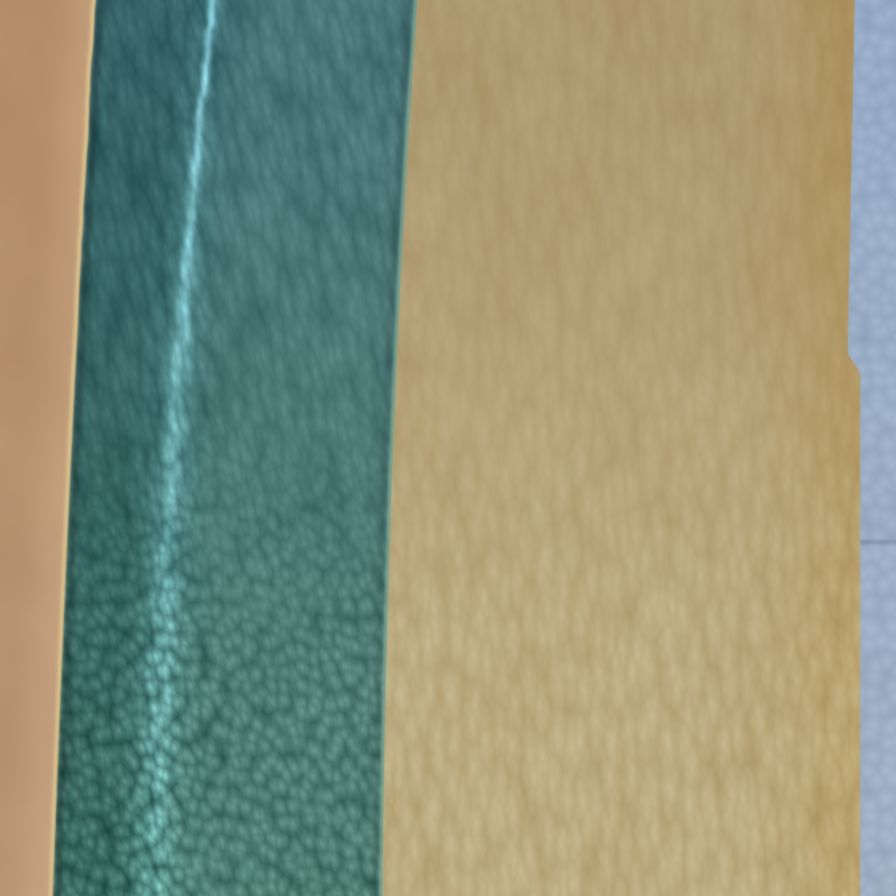
Give the GLSL for this texture, as a WebGL 1 fragment shader.

```glsl
precision highp float;
// Draws upright bands of tan, glossy teal, grainy sand and pale blue with curved seams.

uniform vec2 u_resolution;

const float SOFT = 0.0018;

vec2 hash2(vec2 cell) {
  vec2 k = vec2(dot(cell, vec2(127.1, 311.7)), dot(cell, vec2(269.5, 183.3)));
  return fract(sin(k) * 43758.545);
}

// Distance to the nearest scattered point, recentred around zero.
float cellular(vec2 p) {
  vec2 base = floor(p);
  vec2 local = p - base;
  float nearest = 4.0;
  for (int j = -1; j <= 1; j++) {
    for (int i = -1; i <= 1; i++) {
      vec2 offset = vec2(float(i), float(j));
      vec2 d = offset + hash2(base + offset) - local;
      nearest = min(nearest, dot(d, d));
    }
  }
  return 0.45 - sqrt(nearest);
}

// Broad, cloudy variation made of layered sines.
float clouds(vec2 p) {
  float sum = 0.0;
  float gain = 0.5;
  for (int i = 0; i < 4; i++) {
    sum += gain * sin(p.x + 1.3 * sin(p.y)) * cos(p.y + 0.7 * sin(p.x));
    p = mat2(1.5, 1.1, -1.1, 1.5) * p + 2.3;
    gain *= 0.6;
  }
  return sum;
}

// Long slanted streaks high up give way to compact speckles below.
float grain(vec2 uv, float density, float slant) {
  vec2 leaning = vec2(uv.x + slant * uv.y, uv.y);
  float streaks = cellular(leaning * density * vec2(1.0, 0.28));
  float speckles = cellular(leaning * density * vec2(0.95, 0.8) + 17.0);
  float fine = cellular(leaning * density * vec2(1.9, 0.9) + 41.0);
  return mix(speckles, streaks, smoothstep(0.25, 0.65, uv.y)) + 0.4 * fine;
}

float curve(float y, float start, float slope, float bend) {
  return start + y * (slope + bend * y);
}

float rightOf(float x, float edge) {
  return smoothstep(edge - SOFT, edge + SOFT, x);
}

float ridge(float offset, float width) {
  return exp(-offset * offset / (width * width));
}

vec3 tanBand(vec2 uv, float seam) {
  vec3 color = mix(vec3(0.72, 0.58, 0.45), vec3(0.70, 0.55, 0.41), uv.y);
  color += 0.02 * clouds(uv * 14.0);
  return color + 0.05 * smoothstep(0.06, 0.0, seam - uv.x);
}

vec3 tealBand(vec2 uv, float glossX) {
  float side = smoothstep(-0.03, 0.07, uv.x - glossX);
  vec3 color = mix(vec3(0.22, 0.40, 0.385), vec3(0.30, 0.475, 0.455), side);
  color += mix(vec3(0.0, 0.01, -0.015), vec3(-0.015, -0.02, 0.015), uv.y);
  float texture = grain(uv, 72.0, 0.18);
  float contrast = mix(0.20, 0.10, smoothstep(0.1, 0.7, uv.y));
  color += contrast * texture * vec3(0.9, 1.0, 0.95);
  color += 0.025 * clouds(uv * vec2(30.0, 16.0));

  // Reflected light: tight and bright at the top, wide and broken below.
  float drift = 0.003 * clouds(vec2(2.0, uv.y * 40.0));
  float off = uv.x - glossX - drift;
  float core = ridge(off, mix(0.017, 0.0045, smoothstep(0.2, 0.95, uv.y)));
  float halo = ridge(off, mix(0.04, 0.018, uv.y));
  float broken = clamp(0.75 + 1.1 * texture, 0.2, 1.3);
  float strength = mix(0.16, 0.34, smoothstep(0.3, 1.0, uv.y));
  color += vec3(0.75, 0.95, 1.05) * core * strength * mix(broken, 1.0, uv.y * uv.y);
  return color + vec3(0.05, 0.08, 0.085) * halo * broken;
}

vec3 sandBand(vec2 uv) {
  vec3 color = mix(vec3(0.735, 0.67, 0.50), vec3(0.68, 0.60, 0.435), smoothstep(0.1, 1.0, uv.y));
  float contrast = mix(0.10, 0.045, smoothstep(0.15, 0.75, uv.y));
  color += contrast * grain(uv + 3.7, 64.0, 0.04) * vec3(0.75, 0.9, 1.1);
  color += 0.018 * clouds(uv * vec2(24.0, 13.0)) * vec3(0.6, 1.0, 1.4);
  return color - vec3(0.01, 0.03, 0.06) * smoothstep(0.80, 0.96, uv.x);
}

vec3 blueBand(vec2 uv) {
  vec3 color = mix(vec3(0.62, 0.69, 0.77), vec3(0.59, 0.67, 0.78), uv.y);
  color += 0.07 * cellular(uv * 60.0) + 0.015 * clouds(uv * 30.0);
  return color - 0.08 * ridge(uv.y - 0.395, 0.003);
}

void main() {
  vec2 uv = gl_FragCoord.xy / u_resolution;

  // Seams between the bands.
  float tanSeam = curve(uv.y, 0.0586, 0.036, 0.012);
  tanSeam += 0.0012 * clouds(vec2(1.0, uv.y * 30.0)) * smoothstep(0.5, 0.8, uv.y);
  float sandSeam = curve(uv.y, 0.426, 0.008, 0.031);
  float notch = smoothstep(0.58, 0.61, uv.y);
  float blueSeam = mix(0.960, 0.934 + 0.020 * uv.y, notch);
  float glossX = curve(uv.y, 0.172, 0.022, 0.043);

  vec3 color = mix(tanBand(uv, tanSeam), tealBand(uv, glossX), rightOf(uv.x, tanSeam));
  color = mix(color, sandBand(uv), rightOf(uv.x, sandSeam));
  color = mix(color, blueBand(uv), rightOf(uv.x, blueSeam));

  // Pale rim, shadow and thin light line along the seams.
  color = mix(color, vec3(0.86, 0.77, 0.56), 0.85 * ridge(uv.x - tanSeam + 0.002, 0.003));
  color *= 1.0 - 0.22 * ridge(uv.x - tanSeam - 0.006, 0.005);
  color *= 1.0 - 0.12 * ridge(uv.x - sandSeam + 0.008, 0.005);
  color = mix(color, vec3(0.50, 0.66, 0.58), 0.7 * ridge(uv.x - sandSeam + 0.001, 0.0025));
  gl_FragColor = vec4(clamp(color, 0.0, 1.0), 1.0);
}
```
